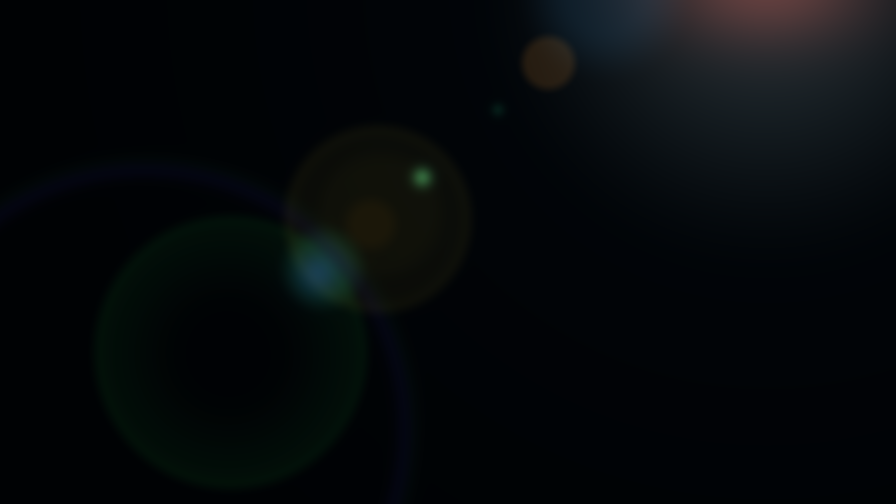
Write a Shadertoy shader that draws this background.

```glsl
#define LIGHT_POS vec2(1.522, 1.03)
#define LIGHT_RED vec3(0.27, 0.085, 0.06)
#define HALO_GREY vec3(0.115, 0.13, 0.13)
#define HAZE_BLUE vec3(0.008, 0.03, 0.046)
#define BASE_DARK vec3(0.0, 0.005, 0.012)
#define OLIVE vec3(0.056, 0.05, 0.012)
#define AMBER vec3(0.135, 0.08, 0.022)
#define LEAF_GREEN vec3(0.006, 0.05, 0.015)
#define VIOLET vec3(0.012, 0.009, 0.045)

// Filled circle with a soft edge
float disc(vec2 p, vec2 centre, float radius, float blur) {
    return 1.0 - smoothstep(radius - blur, radius + blur, length(p - centre));
}

// Gaussian spot
float spot(vec2 p, vec2 centre, float radius) {
    vec2 q = (p - centre) / radius;
    return exp(-dot(q, q));
}

// Gaussian circle outline
float ring(vec2 p, vec2 centre, float radius, float width) {
    float q = (length(p - centre) - radius) / width;
    return exp(-q * q);
}

// Light beyond the top edge, with its grey halo and wide haze
vec3 lightSource(vec2 p) {
    vec2 offset = p - LIGHT_POS;
    float d = length(offset);
    float core = exp(-dot(offset, offset * vec2(24.0, 75.0)));
    float halo = 1.0 - smoothstep(0.05, 0.6, d);
    return LIGHT_RED * core + HALO_GREY * halo + HAZE_BLUE * exp(-d / 0.65);
}

// Small ghosts between the light and the middle
vec3 upperGhosts(vec2 p) {
    vec3 c = vec3(0.015, 0.055, 0.085) * disc(p, vec2(1.2, 1.01), 0.125, 0.06);
    c += AMBER * disc(p, vec2(1.088, 0.875), 0.052, 0.013);
    c += vec3(0.015, 0.085, 0.055) * spot(p, vec2(0.988, 0.782), 0.014);
    return c;
}

// Olive lens of nested circles
vec3 oliveGhost(vec2 p) {
    vec2 centre = vec2(0.75, 0.565);
    vec3 c = OLIVE * (0.7 * disc(p, centre, 0.187, 0.016)
                    + 0.2 * ring(p, centre, 0.174, 0.016)
                    + 0.35 * disc(p, centre + vec2(0.005, 0.01), 0.12, 0.025));
    c += vec3(0.045, 0.026, 0.0) * disc(p, vec2(0.736, 0.555), 0.048, 0.02);
    c += vec3(0.14, 0.33, 0.19) * spot(p, vec2(0.838, 0.648), 0.02);
    return c;
}

// Blue heart inside a green disc
vec3 blueGhost(vec2 p) {
    vec3 c = vec3(0.02, 0.085, 0.045) * disc(p, vec2(0.641, 0.467), 0.072, 0.026);
    c += vec3(0.03, 0.065, 0.22) * spot(p, vec2(0.631, 0.458), 0.045);
    return c;
}

// Hollow green circle and the wide violet arc
vec3 lowerGhosts(vec2 p) {
    vec2 centre = vec2(0.458, 0.301);
    float hollow = smoothstep(0.07, 0.29, length(p - centre));
    vec3 c = LEAF_GREEN * hollow * disc(p, centre, 0.27, 0.017);
    c += 0.2 * LEAF_GREEN * ring(p, centre, 0.262, 0.014);

    vec2 arcCentre = vec2(0.289, 0.148);
    c += VIOLET * ring(p, arcCentre, 0.514, 0.019);
    c += 0.25 * LEAF_GREEN * ring(p, arcCentre, 0.535, 0.016);
    return c;
}

void mainImage(out vec4 fragColor, in vec2 fragCoord) {
    vec2 p = fragCoord / iResolution.y;
    vec3 color = BASE_DARK + lightSource(p);
    color += upperGhosts(p) + oliveGhost(p) + blueGhost(p) + lowerGhosts(p);
    fragColor = vec4(color, 1.0);
}
```
